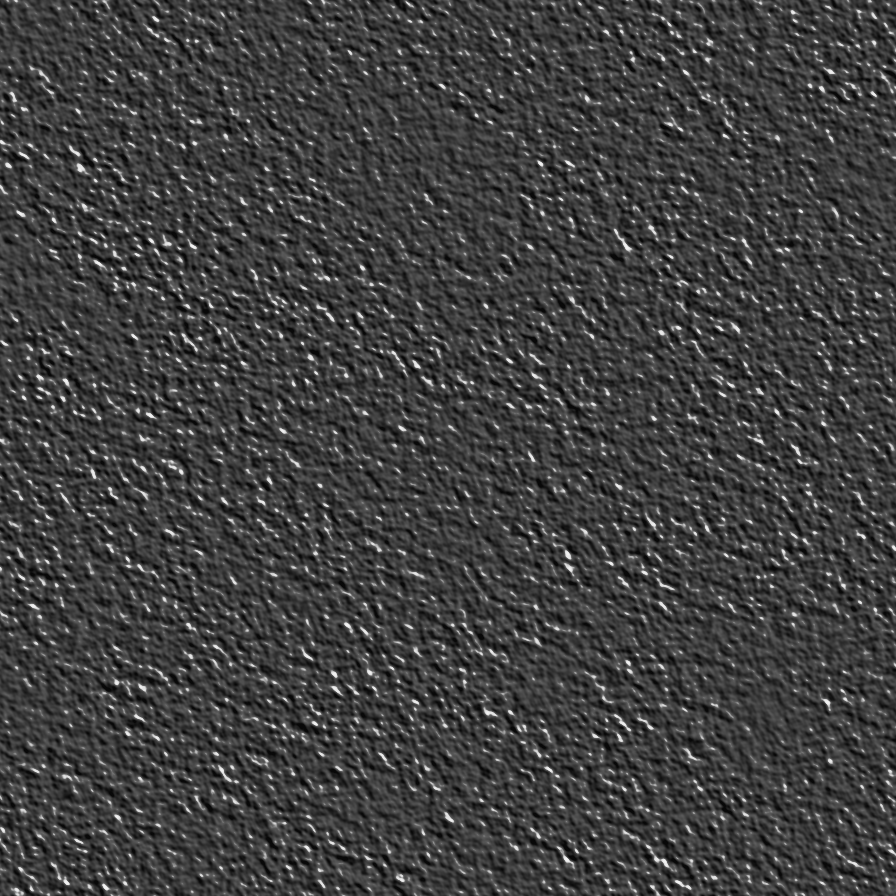
Write a Shadertoy shader that draws this texture.

```glsl
// Dark rough stone or leather relief, raked by light from the lower left.

const vec2 LIGHT_DIR = vec2(-0.65, -0.76);
const float GRAIN_ANGLE = 0.7;                 // turns the falling diagonal to x
const vec2 GRAIN_STRETCH = vec2(0.9, 1.06);    // grains are a little longer along x
const float SLOPE_STEP = 0.0009;               // half width of the slope sample
const float SLOPE_GAIN = 1.5;                  // brings the slope to unit spread

// Pseudo-random unit vector for a lattice point
vec2 latticeGradient(vec2 cell, float seed) {
    uvec2 q = uvec2(ivec2(cell) + 4096) * uvec2(1597u, 3821u);
    uint n = (q.x ^ q.y ^ (uint(seed) * 7919u)) * 40503u;
    n = (n ^ (n >> 15)) * 73939u;
    n = (n ^ (n >> 13)) * 51787u;
    n ^= n >> 16;
    float angle = float(n & 65535u) / 65536.0 * 6.28319;
    return vec2(cos(angle), sin(angle));
}

float gradientNoise(vec2 p, float seed) {
    vec2 cell = floor(p), f = p - cell;
    vec2 w = f * f * f * (f * (f * 6.0 - 15.0) + 10.0);
    vec2 r = vec2(1.0, 0.0);
    float a = dot(latticeGradient(cell, seed), f);
    float b = dot(latticeGradient(cell + r.xy, seed), f - r.xy);
    float c = dot(latticeGradient(cell + r.yx, seed), f - r.yx);
    float d = dot(latticeGradient(cell + r.xx, seed), f - r.xx);
    return mix(mix(a, b, w.x), mix(c, d, w.x), w.y);
}

vec2 rotate(vec2 p, float angle) {
    float c = cos(angle), s = sin(angle);
    return vec2(c * p.x - s * p.y, s * p.x + c * p.y);
}

// One layer of bumps; slopeWeight sets its steepness at any frequency
float bumpLayer(vec2 p, float frequency, float slopeWeight, float angle, float seed) {
    vec2 q = rotate(p, angle) * frequency;
    return gradientNoise(q, seed) * slopeWeight / frequency;
}

float surfaceHeight(vec2 p) {
    vec2 grain = rotate(p, GRAIN_ANGLE) * GRAIN_STRETCH;
    return bumpLayer(grain, 50.0, 0.38, 0.4, 1.0)
         + bumpLayer(grain, 98.0, 0.72, 1.1, 2.0)
         + bumpLayer(grain, 165.0, 0.58, 2.0, 3.0);
}

// Slope of the surface towards the light, about -3 to 3
float slopeToLight(vec2 p, vec2 lightDir) {
    vec2 offset = normalize(lightDir) * SLOPE_STEP;
    float rise = surfaceHeight(p - offset) - surfaceHeight(p + offset);
    return SLOPE_GAIN * rise / (2.0 * SLOPE_STEP);
}

// Worn and coarse patches, drawn out along the falling diagonal
float patchRoughness(vec2 p) {
    vec2 along = rotate(p, GRAIN_ANGLE);
    float broad = gradientNoise(along * vec2(3.0, 7.0), 4.0);
    float small = gradientNoise(along * vec2(11.0, 19.0), 5.0);
    return clamp(1.0 + 0.4 * broad + 0.34 * small, 0.6, 1.3);
}

// Matte shading with a sharp glint on the steepest faces
float shade(float slope) {
    float matte = 0.238 + 0.09 * slope;
    float glint = 0.42 * smoothstep(1.25, 2.5, slope);
    return clamp(matte + glint, 0.03, 0.95);
}

void mainImage(out vec4 fragColor, in vec2 fragCoord) {
    vec2 p = fragCoord / iResolution.y;
    float slope = slopeToLight(p, LIGHT_DIR) * patchRoughness(p);
    fragColor = vec4(vec3(shade(slope)), 1.0);
}
```
